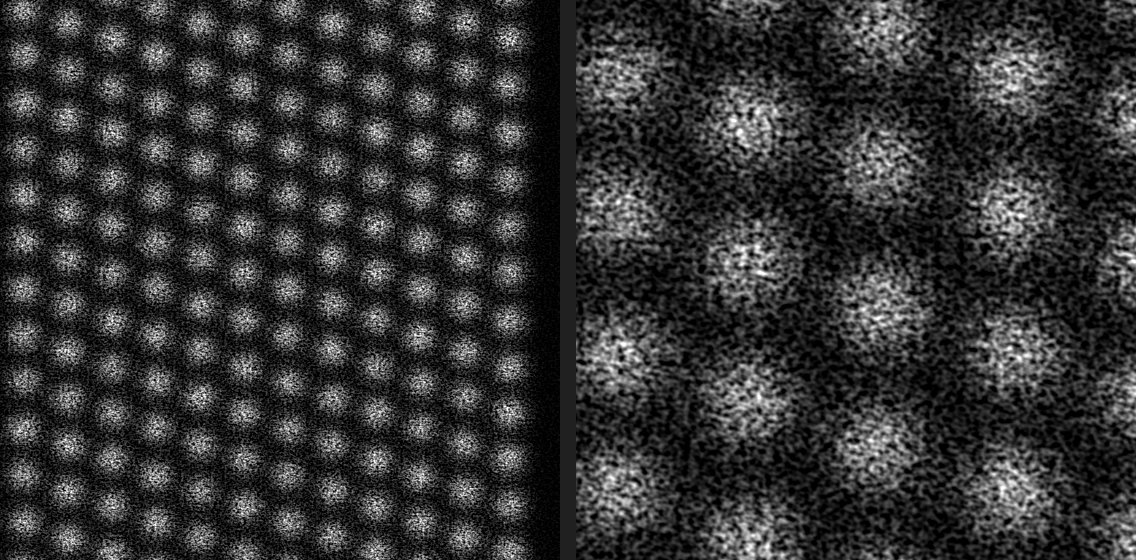
Left: the whole. Right: its middle third, enlarged.
This pattern is drawn by a WebGL 1 fragment shader. Its source:

```glsl
precision highp float;

uniform vec2 u_resolution;

float hash(vec2 p) {
  vec3 q = fract(p.xyx * vec3(0.1031, 0.1030, 0.0973));
  q += dot(q, q.yzx + 33.33);
  return fract((q.x + q.y) * q.z);
}

float cornerSlope(vec2 corner, vec2 offset) {
  float angle = 6.2832 * hash(corner);
  return dot(vec2(cos(angle), sin(angle)), offset);
}

float gradientNoise(vec2 p) {
  vec2 i = floor(p), f = fract(p);
  vec2 w = f * f * f * (f * (f * 6.0 - 15.0) + 10.0);
  vec2 e = vec2(1.0, 0.0);
  float low = mix(cornerSlope(i, f), cornerSlope(i + e, f - e), w.x);
  float high = mix(cornerSlope(i + e.yx, f - e.yx), cornerSlope(i + 1.0, f - 1.0), w.x);
  return mix(low, high, w.y);
}

// Soft spots in twelve columns, each a third of a row lower, cycling by three
float spotLattice(vec2 p) {
  float nearestColumn = floor((p.x - 0.043) / 0.0787 + 0.5);
  float light = 0.0;
  for (int c = -1; c <= 1; c++) {
    float column = nearestColumn + float(c);
    if (column < 0.0 || column > 11.0) continue;
    float base = 0.0677 - mod(column, 3.0) / 36.0;
    float nearestRow = floor((p.y - base) * 12.0 + 0.5);
    for (int r = -1; r <= 1; r++) {
      float row = nearestRow + float(r);
      vec2 id = vec2(column, row) + 20.0;
      vec2 jitter = vec2(hash(id + 31.0), hash(id + 67.0)) - 0.5;
      vec2 center = vec2(0.043 + column * 0.0787, base + row / 12.0);
      vec2 d = (p - center - jitter * vec2(0.003, 0.004)) / vec2(0.0195, 0.0186);
      float brightness = mix(0.48, 0.57, hash(id + 113.0));
      light += brightness * exp(-0.5 * dot(d, d));
    }
  }
  return light;
}

void main() {
  vec2 p = gl_FragCoord.xy / u_resolution;

  // Sideways wobble between scan lines and uneven spot outlines
  vec2 warped = p;
  warped.x += 0.006 * gradientNoise(vec2(3.7, p.y * 190.0));
  warped += 0.005 * vec2(gradientNoise(p * 45.0), gradientNoise(p * 45.0 + 71.0));

  // Faint haze that ends at the bare right margin
  float haze = mix(0.022, 0.008, smoothstep(0.93, 0.965, p.x));
  float light = haze + spotLattice(warped);

  // Grain of three sizes that grows with the square root of the light
  vec2 turned = mat2(0.94, 0.34, -0.34, 0.94) * p + 2.0;
  float grain = gradientNoise(p * vec2(207.0, 263.0) + 9.0)
              + 0.8 * gradientNoise(turned * vec2(310.0, 380.0))
              + 0.5 * gradientNoise(turned.yx * vec2(150.0, 120.0) + 57.0);
  light += 0.92 * sqrt(light) * grain;

  gl_FragColor = vec4(vec3(clamp(light, 0.0, 1.0)), 1.0);
}
```
